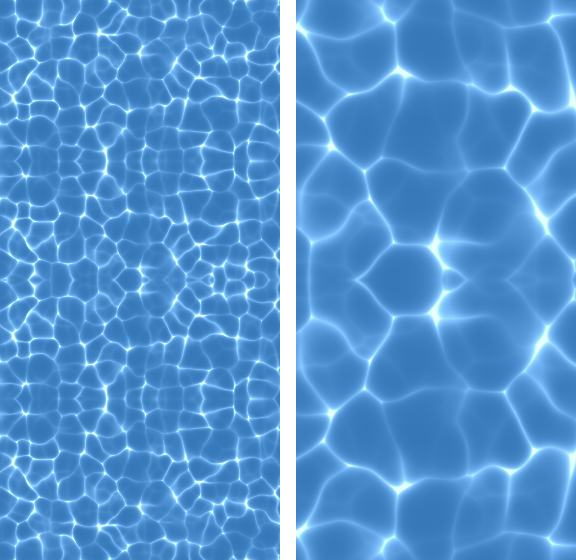
Left: the whole. Right: its middle third, enlarged.
Reproduce this texture procedurally as a WebGL 1 fragment shader.

```glsl
precision highp float;
uniform vec2 u_resolution;

#define CELLS 12.8       // cells across the canvas width
#define FOLD 0.4245      // distance between mirror lines, in widths
#define JITTER 0.84
#define WARP 0.6
#define RIPPLE 0.22
#define LINE_DECAY 9.0
#define GLOW_DECAY 4.8
#define LINE_GAIN 0.23
#define GLOW_GAIN 0.055
#define SPARK_GAIN 0.85
#define HAZE_GAIN 0.055

const vec3 DEEP_WATER = vec3(0.205, 0.465, 0.715);
const vec3 BRIGHTEST = vec3(0.92, 1.0, 0.98);

vec2 hash2(vec2 p) {
  vec3 q = fract(p.xyx * vec3(0.1031, 0.1030, 0.0973));
  q += dot(q, q.yzx + 33.33);
  return fract((q.xx + q.yz) * q.zy);
}

float noise(vec2 p) {
  vec2 i = floor(p), f = fract(p);
  f = f * f * (3.0 - 2.0 * f);
  float low = mix(hash2(i).x, hash2(i + vec2(1.0, 0.0)).x, f.x);
  float high = mix(hash2(i + vec2(0.0, 1.0)).x, hash2(i + 1.0).x, f.x);
  return mix(low, high, f.y);
}

vec2 noise2(vec2 p) {
  return vec2(noise(p), noise(p + 31.7)) - 0.5;
}

float seedDistance(vec2 cell, vec2 offset, vec2 f) {
  vec2 seed = offset + 0.5 + JITTER * (hash2(cell + offset) - 0.5);
  return length(seed - f);
}

// Cellular light web: x = thin lines, y = wide glow, z = sparks at junctions
vec3 lightWeb(vec2 p) {
  vec2 cell = floor(p), f = fract(p);
  float nearest = 8.0;
  for (int y = -1; y <= 1; y++)
    for (int x = -1; x <= 1; x++)
      nearest = min(nearest, seedDistance(cell, vec2(x, y), f));

  // The nearest seed itself contributes exactly one to each sum
  float lines = -1.0, glow = -1.0, cores = -1.0, coreSquares = -1.0;
  for (int y = -2; y <= 2; y++) {
    for (int x = -2; x <= 2; x++) {
      float gap = max(seedDistance(cell, vec2(x, y), f) - nearest, 0.0);
      float line = exp(-LINE_DECAY * gap);
      float core = line * line;
      lines += line;
      glow += exp(-GLOW_DECAY * gap);
      cores += core;
      coreSquares += core * core;
    }
  }
  float sparks = max(0.5 * (cores * cores - coreSquares), 0.0);
  return vec3(lines, glow, sparks);
}

void main() {
  // Mirror about the middle, then about a line in each half
  vec2 uv = gl_FragCoord.xy / u_resolution.x;
  float middle = 0.5 * u_resolution.y / u_resolution.x;
  uv.y = abs(abs(uv.y - middle) - FOLD);

  // Bend the straight cell walls
  vec2 p = uv * CELLS + 17.4;
  vec2 bend = WARP * noise2(p * 0.9) + RIPPLE * noise2(p * 2.1 + 5.6);
  vec2 bent = p + bend;

  // Uneven focus fades some lines and flares others
  float focus = smoothstep(0.15, 0.85, noise(p * 1.15 + 7.3));
  float strength = mix(0.15, 1.1, focus);
  vec3 web = lightWeb(bent);
  float light = strength * (LINE_GAIN * web.x + SPARK_GAIN * strength * web.z);
  light += GLOW_GAIN * web.y * mix(0.7, 1.0, focus);

  // Soft second web, out of focus
  vec2 drift = p * 0.9 + 53.4 - bend;
  light += HAZE_GAIN * lightWeb(drift).y * noise(p * 0.8 + 71.2);

  gl_FragColor = vec4(min(DEEP_WATER + light, BRIGHTEST), 1.0);
}
```
